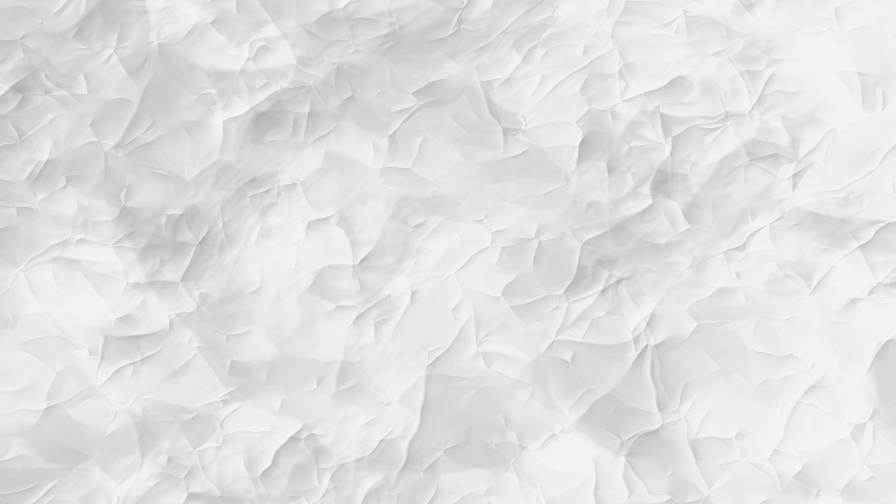
Give the GLSL for this texture, as a WebGL 1 fragment shader.

```glsl
precision highp float;
// Crumpled white paper: tilted facets, sharp creases and fine wrinkles under side light.
uniform vec2 u_resolution;

const vec3 PAPER_TINT = vec3(1.0, 0.991, 0.993);
const vec2 LIGHT_DIR = vec2(0.8, -0.6);
const float BASE_TONE = 0.884;
const float SIDE_FALLOFF = 0.075;   // left edge darker than right
const float CLOUD_GAIN = 0.05;      // broad soft undulation
const float WRINKLE_GAIN = 0.33;
const float WRINKLE_STEP = 0.004;
const float KNEE = 0.91;            // highlights compress above this
const float KNEE_RANGE = 0.055;
const float DARKEST = 0.69;
const float GRAIN = 0.008;

float hash(vec2 p) {
  vec3 q = fract(p.xyx * 0.1031);
  q += dot(q, q.yzx + 33.33);
  return fract((q.x + q.y) * q.z);
}

vec2 hash2(vec2 p) {
  return vec2(hash(p + 17.0), hash(p + 71.0));
}

float noise(vec2 p) {
  vec2 i = floor(p), f = fract(p);
  f = f * f * (3.0 - 2.0 * f);
  return mix(mix(hash(i), hash(i + vec2(1.0, 0.0)), f.x),
             mix(hash(i + vec2(0.0, 1.0)), hash(i + 1.0), f.x), f.y);
}

mat2 rotation(float a) {
  return mat2(cos(a), sin(a), -sin(a), cos(a));
}

vec2 warp(vec2 p, float scale) {
  return vec2(noise(p * scale + 5.3), noise(p * scale + 41.7)) - 0.5;
}

// Brightness of one flat piece: its own tilt plus a slight ramp across it.
float pieceTone(vec2 id, vec2 offset) {
  return 2.0 * hash(id + 7.0) - 1.0 + dot(offset, hash2(id + 29.0) - 0.5) * 1.6;
}

// Voronoi facets: x is the tone, y the signed light on the crease between them.
vec2 facets(vec2 p, vec2 light, float creaseWidth) {
  vec2 cell = floor(p);
  vec2 id1 = cell, id2 = cell, r1 = vec2(9.0), r2 = vec2(9.0);
  float d1 = 99.0, d2 = 99.0;
  for (int y = -1; y <= 1; y++) {
    for (int x = -1; x <= 1; x++) {
      vec2 id = cell + vec2(float(x), float(y));
      vec2 r = id + hash2(id) - p;
      float d = dot(r, r);
      if (d < d1) {
        d2 = d1; id2 = id1; r2 = r1;
        d1 = d; id1 = id; r1 = r;
      } else if (d < d2) {
        d2 = d; id2 = id; r2 = r;
      }
    }
  }
  vec2 across = r2 - r1;
  float span = max(length(across), 0.001);
  float edge = (d2 - d1) / (2.0 * span);
  float softness = mix(0.03, 0.4, smoothstep(0.3, 0.75, noise(p * 1.1 + 13.0)));
  float tone1 = pieceTone(id1, r1), tone2 = pieceTone(id2, r2);
  float tone = mix(0.5 * (tone1 + tone2), tone1, smoothstep(0.0, softness, edge));
  float strength = smoothstep(0.35, 0.85, noise(p * 2.3 + 57.0));
  float crease = dot(across / span, light) * exp(-edge / creaseWidth) * strength;
  return vec2(tone, crease * smoothstep(0.0, 0.012, edge));
}

// One sheet of facets, turned and stretched so its folds share a direction.
float foldLayer(vec2 p, float scale, float angle, float toneGain, float creaseGain) {
  mat2 turn = rotation(angle);
  vec2 q = turn * p * scale;
  q = q * vec2(0.75, 1.25) + scale * 3.7 + 20.0;
  vec2 f = facets(q, turn * LIGHT_DIR, 0.012 * scale);
  return f.x * toneGain + f.y * creaseGain;
}

float wrinkleHeight(vec2 p) {
  float h = 0.0, gain = 1.0;
  p = rotation(-0.4) * p * vec2(5.0, 6.5) + 30.0;
  for (int i = 0; i < 4; i++) {
    h += gain * (1.0 - abs(2.0 * noise(p) - 1.0));
    p = rotation(0.9) * p * 2.0 + 11.0;
    gain *= 0.42;
  }
  return h;
}

void main() {
  vec2 p = gl_FragCoord.xy / u_resolution.y;
  float side = gl_FragCoord.x / u_resolution.x - 0.5;
  vec2 bent = p + 0.07 * warp(p, 3.5) + 0.028 * warp(p, 11.0) + 0.011 * warp(p, 30.0);

  float tone = BASE_TONE + SIDE_FALLOFF * side;
  tone += CLOUD_GAIN * (noise(p * 2.6 + 3.0) - 0.5);
  tone += foldLayer(bent, 4.0, 0.9, 0.036, 0.11);
  tone += foldLayer(bent, 7.5, -0.6, 0.05, 0.11);
  tone += foldLayer(bent, 14.0, 0.2, 0.038, 0.08);

  // Wrinkles gather in bands and leave calmer areas between.
  float band = mix(0.25, 1.2, smoothstep(0.35, 0.7, noise(bent * 4.0 + 63.0)));
  vec2 stepAlong = LIGHT_DIR * WRINKLE_STEP;
  float slope = wrinkleHeight(bent + stepAlong) - wrinkleHeight(bent - stepAlong);
  tone += WRINKLE_GAIN * band * slope;
  tone += GRAIN * (noise(p * 260.0) - 0.5);

  float over = max(tone - KNEE, 0.0);
  tone = min(tone, KNEE) + KNEE_RANGE * (1.0 - exp(-over / KNEE_RANGE));
  gl_FragColor = vec4(max(tone, DARKEST) * PAPER_TINT, 1.0);
}
```
